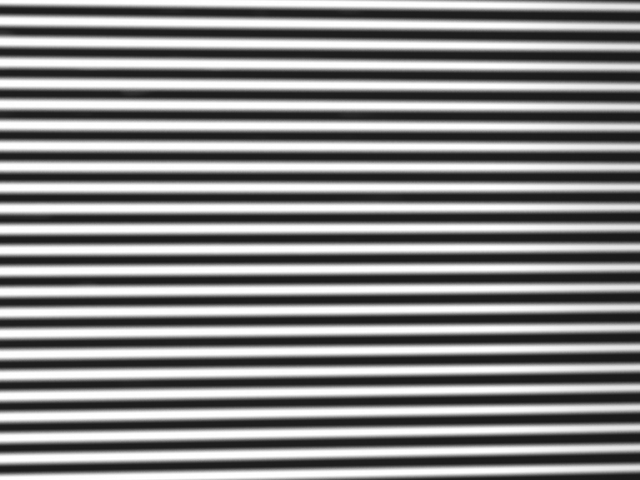
Give the GLSL for this pattern, as a WebGL 2 fragment shader.

```glsl
#version 300 es
precision highp float;
// Soft black and white fringes, nearly horizontal, closing up toward the right.

uniform vec2 u_resolution;
out vec4 fragColor;

// Fringe geometry in canvas heights, measured down from the top: (left edge, right edge)
const vec2 FIRST_DARK = vec2(0.0217, 0.0352);
const vec2 PERIOD = vec2(0.04345, 0.04175);

// Tone ramp across half a fringe: 0 is the dark centre, 1 the bright centre
const float RAMP_START = 0.17;
const float RAMP_END = 0.88;
const vec2 RAMP_SHIFT = vec2(-0.035, 0.07);  // thins the bright bands to the right

const vec3 DARK = vec3(0.115);
const vec3 BRIGHT = vec3(0.997);
const float EDGE_FADE = 0.10;      // dimming at the right edge
const float SMUDGE_GAIN = 0.07;    // faint haze on the dark bands
const vec2 SMUDGE_SCALE = vec2(11.0, 42.0);
const float GRAIN_GAIN = 0.022;
const float GRAIN_CELLS = 384.0;   // grain cells per canvas height

float hash(vec2 p) {
    vec3 q = fract(vec3(p.xyx) * 0.1031);
    q += dot(q, q.yzx + 33.33);
    return fract((q.x + q.y) * q.z);
}

float valueNoise(vec2 p) {
    vec2 cell = floor(p);
    vec2 f = fract(p);
    f = f * f * (3.0 - 2.0 * f);
    float low = mix(hash(cell), hash(cell + vec2(1.0, 0.0)), f.x);
    float high = mix(hash(cell + vec2(0.0, 1.0)), hash(cell + vec2(1.0)), f.x);
    return mix(low, high, f.y);
}

// Triangle wave: 0 on each dark centre line, 1 on each bright one
float fringeWave(vec2 uv) {
    float start = mix(FIRST_DARK.x, FIRST_DARK.y, uv.x);
    float period = mix(PERIOD.x, PERIOD.y, uv.x);
    float phase = (1.0 - uv.y - start) / period;
    return 2.0 * abs(phase - floor(phase + 0.5));
}

void main() {
    vec2 uv = gl_FragCoord.xy / u_resolution;
    vec2 p = gl_FragCoord.xy / u_resolution.y;

    // Fringe profile
    float shift = mix(RAMP_SHIFT.x, RAMP_SHIFT.y, uv.x * uv.x);
    float light = smoothstep(RAMP_START + shift, RAMP_END + shift, fringeWave(uv));
    vec3 color = mix(DARK, BRIGHT, light);

    // Sparse haze, mostly left of centre and in the upper half
    float haze = smoothstep(0.80, 1.0, valueNoise(p * SMUDGE_SCALE));
    haze *= 1.0 - smoothstep(0.35, 0.75, uv.x);
    haze *= smoothstep(0.05, 0.6, uv.y);
    color += SMUDGE_GAIN * haze * (1.0 - light);

    // Falloff toward the right edge
    color *= 1.0 - EDGE_FADE * smoothstep(0.75, 1.0, uv.x);

    // Fine grain, strongest in the mid tones
    float grain = hash(floor(p * GRAIN_CELLS)) - 0.5;
    color += GRAIN_GAIN * grain * (0.3 + 2.8 * light * (1.0 - light));

    fragColor = vec4(clamp(color, 0.0, 1.0), 1.0);
}
```
